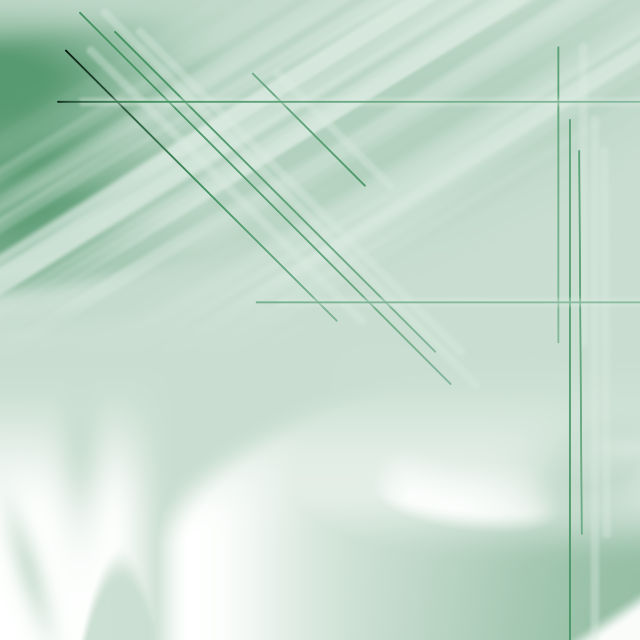
A WebGL 2 fragment shader for this background:

```glsl
#version 300 es
precision highp float;
// Soft green abstract backdrop: slanted light streaks over a deep green patch,
// white folds of mist below, and thin crossing lines with pale echoes.
// Built from smooth masks, value noise and segment distances on a unit canvas.
uniform vec2 u_resolution;
out vec4 outColor;

const vec3 PALE = vec3(0.79, 0.87, 0.82);
const vec3 SAGE = vec3(0.70, 0.82, 0.745);
const vec3 DEEP = vec3(0.34, 0.60, 0.44);
const vec3 MOSS = vec3(0.59, 0.75, 0.65);
const vec3 LIGHT = vec3(0.86, 0.92, 0.885);
const vec3 WHITE = vec3(0.995, 1.0, 0.995);

float hash(vec2 p) {
  return fract(sin(dot(p, vec2(127.1, 311.7))) * 43758.5);
}

float noise(vec2 p) {
  vec2 i = floor(p), f = fract(p);
  f = f * f * (3.0 - 2.0 * f);
  float low = mix(hash(i), hash(i + vec2(1, 0)), f.x);
  float high = mix(hash(i + vec2(0, 1)), hash(i + vec2(1, 1)), f.x);
  return mix(low, high, f.y);
}

// One at or below a, zero at or above b.
float fade(float a, float b, float x) { return 1.0 - smoothstep(a, b, x); }

// Soft rotated ellipse with a Gaussian profile.
float blob(vec2 p, vec2 center, vec2 radius, float angle) {
  float c = cos(angle), s = sin(angle);
  vec2 q = mat2(c, -s, s, c) * (p - center) / radius;
  return exp(-dot(q, q));
}

// Distance to a segment in x, position along it in y.
vec2 segment(vec2 p, vec2 a, vec2 b) {
  vec2 d = b - a;
  float t = clamp(dot(p - a, d) / dot(d, d), 0.0, 1.0);
  return vec2(length(p - a - d * t), t);
}

// Ink runs from pale (0) through green (0.5) to near black (1).
vec3 inkColor(float k) {
  vec3 green = mix(vec3(0.53, 0.73, 0.62), vec3(0.25, 0.57, 0.37), min(k * 2.0, 1.0));
  return mix(green, vec3(0.06, 0.16, 0.10), max(k * 2.0 - 1.0, 0.0));
}

// Thin line from a to b with a wide pale echo beside it; ink = start, end, curve.
vec3 stroke(vec3 col, vec2 p, vec2 a, vec2 b, vec3 ink) {
  float px = 1.0 / u_resolution.y;
  vec2 echo = segment(p - vec2(0.039, 0.0), a, b);
  col = mix(col, LIGHT, 0.38 * fade(0.002, 0.011, echo.x));
  vec2 line = segment(p, a, b);
  float cover = fade(0.0014 - 0.5 * px, 0.0014 + 0.6 * px, line.x);
  return mix(col, inkColor(mix(ink.x, ink.y, pow(line.y, ink.z))), cover * 0.95);
}

// Upper half: sage wash, deep patch at the left, slanted streaks.
vec3 upperWash(vec2 p) {
  float s = p.y - 0.62 * p.x;
  float wash = smoothstep(0.10, 0.36, s) * smoothstep(0.47, 0.76, p.y);
  vec3 col = mix(PALE, SAGE, wash * (1.0 - 0.45 * smoothstep(0.86, 1.0, p.y)));

  float grain = noise(vec2(p.x * 3.5, (p.y - 0.16 * p.x) * 27.0));
  float reach = 0.36 + 0.10 * (grain - 0.5) - 0.3 * max(0.68 - p.y, 0.0);
  float patchMask = fade(0.02, reach, p.x) * smoothstep(0.51, 0.68, p.y + 0.05 * grain);
  patchMask *= fade(0.89, 1.01, p.y) * (0.72 + 0.28 * grain);
  patchMask += 0.25 * blob(p, vec2(0.0, 0.88), vec2(0.16, 0.05), 0.0);
  col = mix(col, DEEP, min(patchMask, 1.0));

  float streak = 0.6 * noise(vec2(s * 34.0, p.x * 1.5)) + 0.4 * noise(vec2(s * 75.0, p.x * 2.0 + 9.0));
  float gap = 1.0 - 0.85 * exp(-pow((s - 0.385) / 0.05, 2.0));
  float window = smoothstep(0.17, 0.27, s) * gap * smoothstep(0.44, 0.58, p.y) * fade(0.62, 0.85, s);
  return mix(col, LIGHT, window * 0.85 * smoothstep(0.25, 0.8, streak));
}

// Lower half: white folds, with green hollows between them.
vec3 lowerMist(vec3 col, vec2 p) {
  float corner = smoothstep(0.48, 1.0, p.x - 0.15 * p.y) * fade(0.10, 0.30, p.y);
  col = mix(col, MOSS, corner);

  float rise = max(p.y - 0.15, 0.0);
  float d = p.x - 0.243 - 4.75 * rise * rise;
  float inside = smoothstep(-0.015, 0.05 + 0.25 * rise, d);
  float fold = inside * exp(-pow(max(d - 0.06, 0.0) / 0.17, 2.0)) * fade(0.16, 0.43, p.y);
  float haze = 0.5 * inside * smoothstep(0.12, 0.24, p.y) * fade(0.25, 0.44, p.y);

  float e = p.y - 0.172 - 0.9 * pow(p.x - 0.78, 2.0);
  float lens = smoothstep(-0.018, 0.03, e) * exp(-pow(max(e - 0.03, 0.0) / 0.09, 2.0));
  lens *= smoothstep(0.51, 0.65, p.x) * fade(0.82, 0.93, p.x);
  float hollow = blob(p, vec2(0.94, 0.285), vec2(0.11, 0.07), 0.45);
  float right = max(max(fold, haze), lens * 0.95) * (1.0 - 0.95 * min(hollow * 1.4, 1.0));

  float left = fade(0.18, 0.43, p.y) * fade(0.17, 0.27, p.x);
  left *= 1.0 - 0.9 * blob(p, vec2(0.125, 0.32), vec2(0.035, 0.13), 0.0);
  left *= 1.0 - 0.8 * blob(p, vec2(0.045, 0.11), vec2(0.022, 0.10), 0.30);
  left *= 1.0 - 0.95 * fade(-0.035, 0.025, p.y - 0.125 + 36.0 * pow(p.x - 0.188, 2.0));
  col = mix(col, WHITE, max(left, right));

  col = mix(col, LIGHT, 0.5 * blob(p, vec2(0.99, 0.30), vec2(0.06, 0.018), 0.0));
  return mix(col, WHITE, 0.95 * fade(-0.025, 0.012, p.y - 0.68 * (p.x - 0.9)));
}

void main() {
  vec2 p = gl_FragCoord.xy / u_resolution;
  vec3 col = lowerMist(upperWash(p), p);
  // Slanted lines
  col = stroke(col, p, vec2(0.103, 0.921), vec2(0.526, 0.499), vec3(1.1, 0.1, 0.75));
  col = stroke(col, p, vec2(0.125, 0.980), vec2(0.704, 0.400), vec3(0.5, 0.05, 1.6));
  col = stroke(col, p, vec2(0.180, 0.950), vec2(0.680, 0.4505), vec3(0.5, 0.05, 1.4));
  col = stroke(col, p, vec2(0.395, 0.885), vec2(0.570, 0.710), vec3(0.2, 0.45, 1.0));
  // Upright lines
  col = stroke(col, p, vec2(0.8725, 0.926), vec2(0.8725, 0.465), vec3(0.35, 0.05, 1.0));
  col = stroke(col, p, vec2(0.8905, 0.8125), vec2(0.8905, -0.01), vec3(0.3, 0.45, 1.0));
  col = stroke(col, p, vec2(0.905, 0.764), vec2(0.909, 0.166), vec3(0.35, 0.2, 1.0));
  // Level lines
  col = stroke(col, p, vec2(0.091, 0.841), vec2(1.02, 0.841), vec3(1.2, 0.0, 0.3));
  col = stroke(col, p, vec2(0.401, 0.5275), vec2(1.02, 0.5275), vec3(0.2, 0.0, 0.5));
  outColor = vec4(col, 1.0);
}
```
